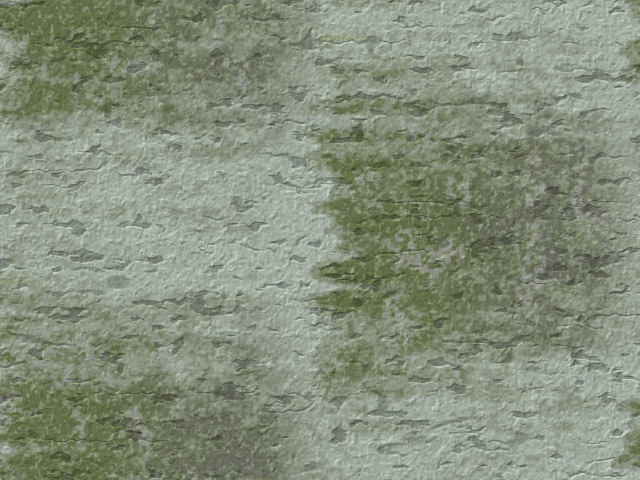
Reproduce this texture procedurally as a Shadertoy shader.

```glsl
float hash(vec2 p) {
    vec3 q = fract(p.xyx * 0.1031);
    q += dot(q, q.yzx + 33.33);
    return fract((q.x + q.y) * q.z);
}

float noise(vec2 p) {
    vec2 cell = floor(p), f = fract(p);
    f = f * f * (3.0 - 2.0 * f);
    return mix(mix(hash(cell), hash(cell + vec2(1, 0)), f.x),
               mix(hash(cell + vec2(0, 1)), hash(cell + vec2(1, 1)), f.x), f.y);
}

float fbm(vec2 p) {
    float sum = 0.0, weight = 0.533;
    for (int i = 0; i < 4; i++) {
        sum += weight * noise(p);
        p = mat2(1.96, 0.2, -0.2, 1.96) * p + 19.7;
        weight *= 0.5;
    }
    return sum;
}

vec2 ragged(vec2 p) {
    return p + 0.009 * vec2(noise(p * 75.0), noise(p * 75.0 + 17.0));
}

// Short sideways pits and a few thin fissures
float pits(vec2 p) {
    vec2 w = ragged(p);
    float holes = smoothstep(0.63, 0.73, fbm(w * vec2(24, 56) + 5.0));
    float line = smoothstep(0.07, 0.015, abs(noise(w * vec2(7, 30)) - 0.5));
    line *= smoothstep(0.58, 0.75, noise(p * vec2(16, 34) + 9.0));
    return max(holes, 0.8 * line);
}

// Height of the crusty plaster: grain, small flakes and pits
float relief(vec2 p) {
    float grain = 0.4 * noise(p * 95.0) + 0.6 * noise(p * 180.0 + 7.0);
    float flakes = smoothstep(0.58, 0.72, fbm(ragged(p) * vec2(58, 70) + 40.0));
    return grain + 0.6 * flakes - 0.7 * pits(p);
}

void mainImage(out vec4 fragColor, in vec2 fragCoord) {
    vec2 p = fragCoord / iResolution.y;
    float streak = fbm(p * vec2(4, 32) + 3.0) - 0.5;
    float mottle = fbm(p * 28.0 + 60.0) - 0.5;
    float crumbs = fbm(p * vec2(75, 95) + 11.0) - 0.5;

    // Two staggered columns with a frayed seam
    float x = p.x * 1.5 + 0.02 + 0.2 * streak + 0.12 * mottle + 0.1 * crumbs;
    float u = fract(x);
    float v = p.y + 0.5 * floor(x);
    float damp = 0.5 + 0.5 * cos(6.2832 * v);
    float seam = smoothstep(0.0, 0.1, u) * smoothstep(1.0, 0.85, u);

    // Algae growth over pale plaster, broken up by crumbs
    float growth = 0.82 * damp + 0.9 * streak + 0.5 * mottle + 0.7 * crumbs + 0.3 - 0.32 * u;
    float moss = smoothstep(-0.1, 1.15, growth) * mix(0.4, 1.0, seam);
    vec3 color = mix(vec3(0.65, 0.695, 0.65), vec3(0.54, 0.57, 0.495), smoothstep(0.0, 0.5, moss));
    color = mix(color, vec3(0.39, 0.43, 0.28), smoothstep(0.45, 1.0, moss));

    // Grey soot on the damp far side of each column
    float soot = smoothstep(0.3, 0.75, u) * seam * damp * damp;
    color = mix(color, vec3(0.42, 0.425, 0.405), 0.75 * soot * smoothstep(-0.3, 0.15, mottle + streak + crumbs));

    // Ochre stain
    float stain = exp(-pow((fract(v + 0.04 * streak) - 0.415) / 0.007, 2.0)) * smoothstep(0.17, 0.05, u);
    color = mix(color, vec3(0.53, 0.52, 0.30), 0.4 * stain);

    // Pale grains and lichen clusters
    float specks = smoothstep(0.54, 0.7, fbm(p * 120.0 + 33.0));
    color = mix(color, vec3(0.60, 0.64, 0.57), 0.55 * specks);
    float lichen = smoothstep(0.57, 0.7, fbm(p * vec2(18, 15) + 80.0)) * smoothstep(0.35, 0.65, noise(p * 110.0 + 30.0));
    color = mix(color, vec3(0.62, 0.63, 0.61), 0.65 * lichen * smoothstep(0.2, 0.5, moss));

    // Raking light from the upper left
    float slope = relief(p) - relief(p + vec2(-0.0025, 0.003));
    color *= 1.0 + 0.27 * clamp(slope, -1.0, 0.7);
    color *= 1.0 - 0.2 * pits(p);
    color *= 0.95 + 0.08 * noise(p * 200.0 + 50.0);
    fragColor = vec4(color, 1.0);
}
```
